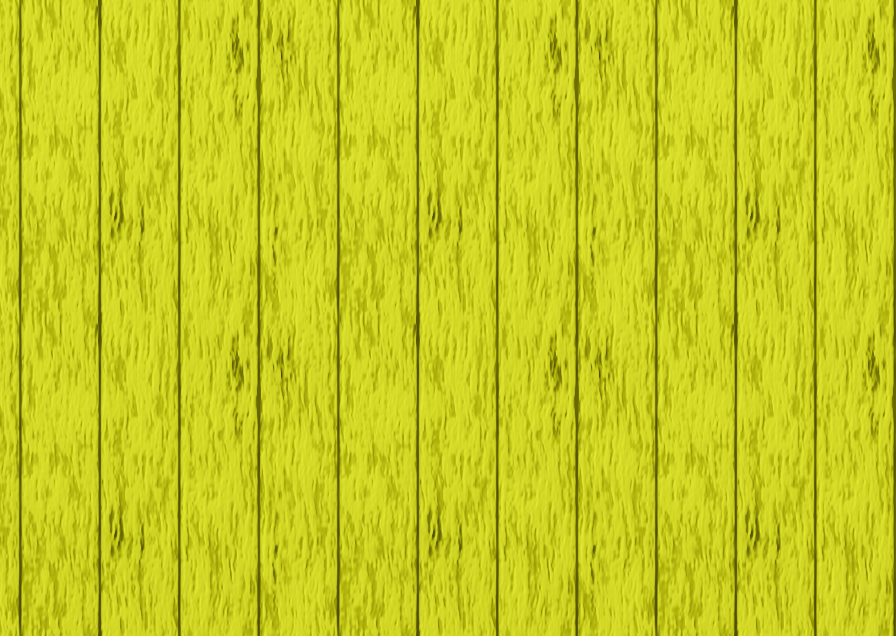
Reproduce this texture procedurally as a WebGL 2 fragment shader.

```glsl
#version 300 es
precision highp float;
// Weathered yellow-green painted planks, tiled in squares of four boards.

#define TILES_HIGH 2.0
#define PLANKS 4.0
#define FIRST_SEAM 0.064
#define SEAM_WIDTH 0.0040
#define CRACK_DEPTH 0.34
#define RELIEF 0.50
#define CHIP_DEPTH 0.34
#define LIT vec3(0.88, 0.90, 0.19)
#define WORN vec3(0.70, 0.71, 0.05)
#define GROOVE vec3(0.31, 0.31, 0.005)

uniform vec2 u_resolution;
out vec4 fragColor;

const float TAU = 6.2831853;

// Stains inside the tile: centre, then radii.
const vec4 STAINS[6] = vec4[6](
    vec4(0.687, 0.85, 0.035, 0.11), vec4(0.694, 0.69, 0.028, 0.06),
    vec4(0.815, 0.85, 0.040, 0.10), vec4(0.804, 0.25, 0.012, 0.13),
    vec4(0.302, 0.32, 0.040, 0.08), vec4(0.380, 0.28, 0.030, 0.07));
// Dark knots that widen a seam.
const vec4 KNOTS[2] = vec4[2](
    vec4(0.25, 0.964, 0.011, 0.060), vec4(0.75, 0.740, 0.009, 0.055));

float hash(vec2 p) {
    vec3 q = fract(p.xyx * 0.1031);
    q += dot(q, q.yzx + 33.33);
    return fract((q.x + q.y) * q.z);
}

// Value noise that wraps once per tile.
float noise(vec2 p, vec2 cells) {
    p *= cells;
    vec2 i = floor(p), f = p - i;
    f = f * f * (3.0 - 2.0 * f);
    vec2 a = mod(i, cells), b = mod(i + 1.0, cells);
    return mix(mix(hash(a), hash(vec2(b.x, a.y)), f.x),
               mix(hash(vec2(a.x, b.y)), hash(b), f.x), f.y);
}

// Wrapping cellular noise: distance to the nearest scattered point.
float cellular(vec2 p, vec2 cells) {
    p *= cells;
    vec2 i = floor(p), f = p - i;
    float nearest = 2.0;
    for (int y = -1; y <= 1; y++)
    for (int x = -1; x <= 1; x++) {
        vec2 o = vec2(x, y), c = mod(i + o, cells);
        vec2 point = o + vec2(hash(c + 17.0), hash(c + 59.0));
        nearest = min(nearest, length(point - f));
    }
    return nearest;
}

// Thin wood fibres, bent by layered sines.
float grain(vec2 p) {
    p.x += 0.004 * sin(TAU * (3.0 * p.y + 2.0 * p.x))
         + 0.001 * sin(TAU * (13.0 * p.y + 5.0 * p.x));
    return 0.40 * noise(p, vec2(92.0, 11.0))
         + 0.38 * noise(p, vec2(144.0, 27.0))
         + 0.22 * noise(p, vec2(176.0, 72.0));
}

float blot(vec2 p, vec4 mark) {
    vec2 d = (fract(p - mark.xy + 0.5) - 0.5) / mark.zw;
    return exp(-dot(d, d));
}

void main() {
    float pixel = TILES_HIGH / u_resolution.y;
    vec2 p = gl_FragCoord.xy * pixel - vec2(FIRST_SEAM, 0.0);

    float stain = 0.0, knot = 0.0;
    for (int i = 0; i < 6; i++) stain = max(stain, blot(p, STAINS[i]));
    for (int i = 0; i < 2; i++) knot = max(knot, blot(p, KNOTS[i]));

    // Cracked paint with light from the upper left.
    float fibre = grain(p);
    float wear = noise(p, vec2(16.0, 7.0)) - 0.5;
    float crack = smoothstep(0.48, 0.74, fibre + 0.12 * wear + 0.09 * stain);
    float relief = fibre - grain(p + vec2(-0.004, 0.003));
    float shade = 0.13 + CRACK_DEPTH * crack + RELIEF * relief + 0.06 * wear;

    // Flaked chips gather in the stains.
    float chip = 1.0 - smoothstep(0.25, 0.70, cellular(p, vec2(76.0, 24.0)));
    shade += stain * (0.06 + CHIP_DEPTH * chip * smoothstep(0.35, 0.6, fibre));

    // Seams: dark core, soft shadow and a lit right-hand edge.
    float d = (fract(p.x * PLANKS + 0.5) - 0.5) / PLANKS;
    d += 0.0008 * (noise(p, vec2(8.0, 24.0)) - 0.5);
    float width = SEAM_WIDTH + 0.006 * knot * noise(p, vec2(60.0, 40.0));
    float soft = max(0.003, 0.7 * pixel);
    float core = 1.0 - smoothstep(width - soft, width + soft, abs(d));
    shade += 0.20 * exp(-abs(d) / 0.009);
    shade -= 0.10 * exp(-pow((d - 0.014) / 0.006, 2.0));
    shade += 0.45 * knot * smoothstep(0.3, 0.6, fibre);
    shade = mix(shade, 0.86 + 0.14 * noise(p, vec2(8.0, 18.0)), core);

    // Slight fade toward the top of the wall.
    shade -= 0.06 * (gl_FragCoord.y / u_resolution.y - 0.5);

    vec3 colour = mix(LIT, WORN, clamp(shade * 2.0, 0.0, 1.0));
    colour = mix(colour, GROOVE, clamp(shade * 2.0 - 1.0, 0.0, 1.0));
    fragColor = vec4(colour, 1.0);
}
```
